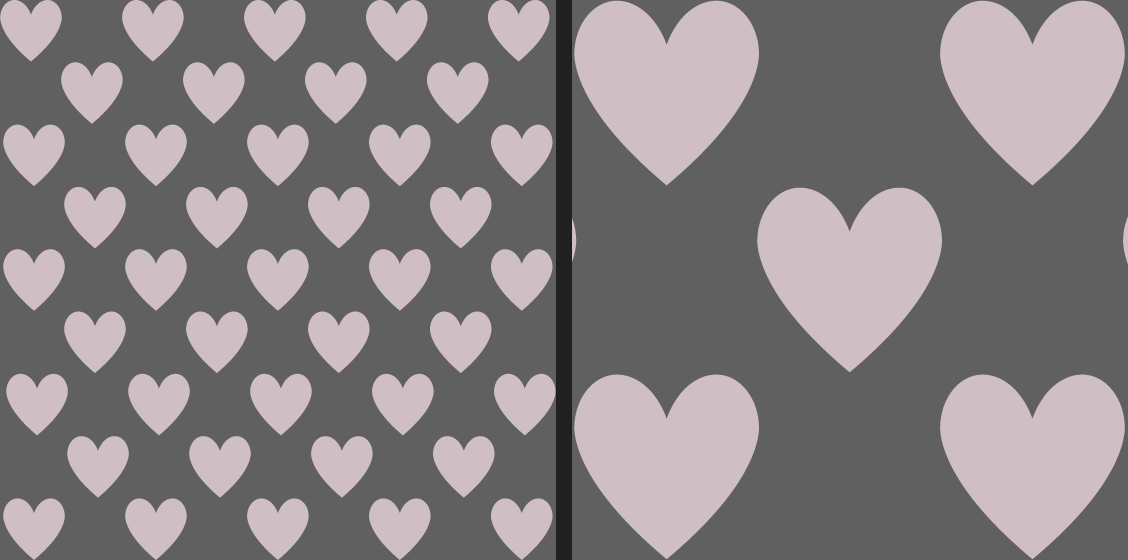
Left: the whole. Right: its middle third, enlarged.
Write a WebGL 1 fragment shader that draws this pattern.

```glsl
precision highp float;
// Staggered rows of flat pink hearts on grey, alternating five and four per row.

uniform vec2 u_resolution;

// 1.0 inside a heart of unit width and height; x is centred, y runs down from the top.
float heartMask(vec2 p) {
    float x = abs(p.x);
    // Lobes: a steep inner arc down to the notch, a rounder outer arc to the side.
    float lobeX = x - 0.27;
    vec2 radii = lobeX < 0.0 ? vec2(0.306, 0.45) : vec2(0.23, 0.29);
    float lobeTop = radii.y * (1.0 - sqrt(max(0.0, 1.0 - lobeX * lobeX / (radii.x * radii.x))));
    // Sides: a curve tapering from the widest level to the bottom tip.
    float taper = clamp((p.y - 0.29) / 0.71, 0.0, 1.0);
    float halfWidth = 0.5 * (1.0 - pow(taper, 1.7));
    return step(lobeTop, p.y) * step(x, halfWidth);
}

// Heart rows, with p measured in row pitches from the upper left corner.
float heartRows(vec2 p) {
    float row = floor(p.y);
    float odd = mod(row, 2.0);
    // Small sideways drift between groups of rows.
    float drift = 0.049 * (step(1.5, row) + step(5.5, row) - step(7.5, row));
    float firstX = 0.497 + 0.978 * odd + drift;
    float column = clamp(floor((p.x - firstX) / 1.957 + 0.5), 0.0, 4.0 - odd);
    vec2 local = vec2(p.x - firstX - column * 1.957, p.y - row);
    return heartMask(local / 0.988);
}

void main() {
    // Average a 4 by 4 grid of samples per pixel for smooth edges.
    float coverage = 0.0;
    for (int j = 0; j < 4; j++) {
        for (int i = 0; i < 4; i++) {
            vec2 offset = (vec2(float(i), float(j)) + 0.5) / 4.0 - 0.5;
            vec2 uv = (gl_FragCoord.xy + offset) / u_resolution.y;
            coverage += heartRows(vec2(uv.x, 1.0 - uv.y) * 8.988) / 16.0;
        }
    }
    vec3 grey = vec3(0.377);
    vec3 pink = vec3(0.81, 0.745, 0.77);
    gl_FragColor = vec4(mix(grey, pink, coverage), 1.0);
}
```
